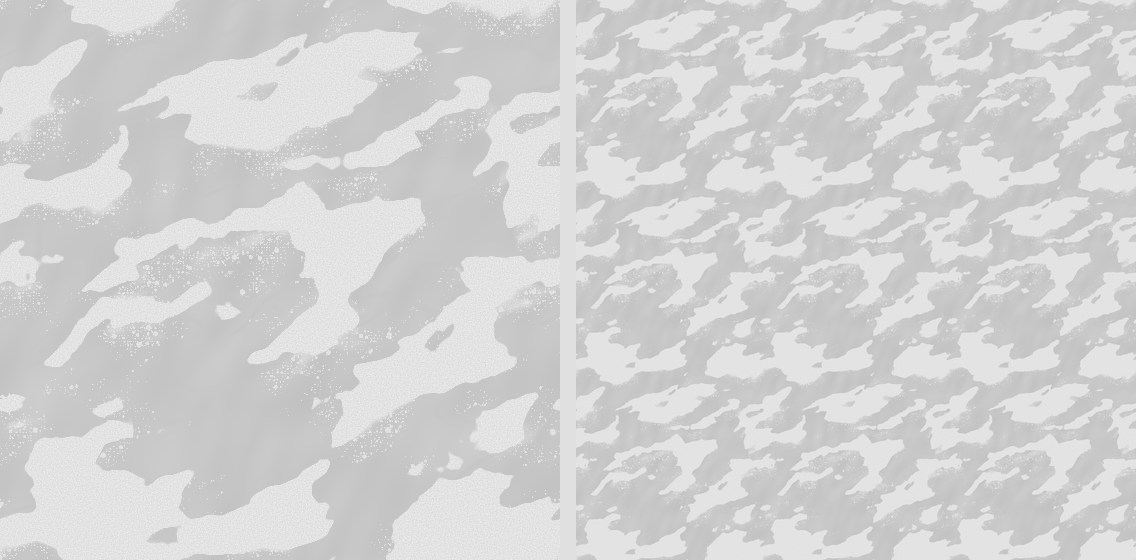
Left, the tile; right, the same tile 3 across and 3 down.
This pattern is drawn by a WebGL 2 fragment shader. Its source:

```glsl
#version 300 es
precision highp float;
precision highp int;

uniform vec2 u_resolution;
out vec4 fragColor;

const vec3 LIGHT = vec3(0.89);
const vec3 DARK = vec3(0.78);

// Integer hash of a wrapped, non-negative cell, giving two values in 0..1
vec2 hash2(ivec2 cell) {
    uvec2 v = uvec2(cell) * 1664525u + 1013904223u;
    for (int i = 0; i < 2; i++) {
        v.x += v.y * 1664525u;
        v.y += v.x * 1664525u;
        v ^= v >> 16u;
    }
    return vec2(v & 0xffffu) / 65535.0;
}

// Dot product with the random gradient of one corner; corners that are
// a whole tile apart get the same wrapped id
float corner(ivec2 c, vec2 offset, ivec2 a, ivec2 b) {
    int period = a.x * b.y - a.y * b.x;
    ivec2 id = ivec2(b.y * c.x - a.y * c.y, a.x * c.y - b.x * c.x);
    id = (id + 8 * period) % period;
    float angle = 6.28319 * hash2(id).x;
    return dot(offset, vec2(cos(angle), sin(angle)));
}

// Tiling gradient noise on a skewed lattice with whole-number axes a and b
float noise(vec2 p, ivec2 a, ivec2 b) {
    vec2 q = vec2(dot(vec2(a), p), dot(vec2(b), p));
    vec2 base = floor(q), f = q - base;
    ivec2 c = ivec2(base), e = ivec2(1, 0);
    vec2 u = f * f * f * (f * (f * 6.0 - 15.0) + 10.0);
    return mix(
        mix(corner(c, f, a, b), corner(c + e.xy, f - vec2(1, 0), a, b), u.x),
        mix(corner(c + e.yx, f - vec2(0, 1), a, b),
            corner(c + e.xx, f - vec2(1, 1), a, b), u.x), u.y);
}

// Isotropic noise on a turned square lattice
float noise(vec2 p, int x, int y) {
    return noise(p, ivec2(x, y), ivec2(-y, x));
}

// Slanted patches: positive inside the light areas
float patches(vec2 p) {
    ivec2 along = ivec2(3, 1), across = ivec2(-3, 7);
    p += 0.035 * vec2(noise(p + 0.13, 5, 1), noise(p + 0.37, 6, 2));
    p += 0.008 * vec2(noise(p + 0.19, 20, 9), noise(p + 0.47, 23, 11));
    return noise(p, along, across)
        + 0.7 * noise(p + 0.31, 2 * along, 2 * across)
        + 0.34 * noise(p + 0.73, 4 * along, 4 * across)
        + 0.07 * noise(p + 0.57, 35, 16)
        + 0.035 * noise(p + 0.91, 70, 33)
        - 0.075;
}

// Round droplets of several sizes, more of them where density is high
float droplets(vec2 p, float density) {
    float cover = 0.0;
    for (int i = 0; i < 4; i++) {
        int count = 65 + 48 * i;
        vec2 q = p * float(count) + 0.4 + 0.17 * float(i);
        ivec2 cell = ivec2(floor(q)) % count;
        vec2 pick = hash2(cell + 500 * (i + 1));
        float chance = density * (0.3 + 0.17 * float(i));
        float radius = 0.38 * mix(0.5, 1.0, pick.y)
            * smoothstep(0.0, 0.1, chance - pick.x);
        vec2 center = mix(vec2(radius), vec2(1.0 - radius), hash2(cell));
        float dist = length(fract(q) - center);
        float soft = 0.001 * float(count);
        cover = max(cover, 1.0 - smoothstep(radius - soft, radius, dist));
    }
    return cover;
}

// Faint steep streaks and thin creases of the dark ground
float groundShade(vec2 p) {
    vec2 bent = p + 0.04 * vec2(noise(p + 0.21, 4, 1), noise(p + 0.66, 5, 2));
    float streak = noise(bent, ivec2(3, 4), ivec2(-18, 8));
    float fold = noise(bent + 0.43, ivec2(6, 2), ivec2(-6, 13));
    float crease = 1.0 - smoothstep(0.0, 0.08, abs(fold));
    return 0.028 * streak + 0.02 * fold - 0.01 * crease * smoothstep(0.0, 0.3, streak);
}

void main() {
    vec2 p = gl_FragCoord.xy / u_resolution;
    float field = patches(p);

    // Spray drifts from parts of the lower patch edges
    float rise = patches(p + vec2(-0.018, 0.04)) - field;
    float spray = smoothstep(0.0, 0.22, rise) * smoothstep(-0.15, 0.15, noise(p + 0.82, 6, 2));
    float mist = spray * pow(smoothstep(-0.22, 0.02, field), 2.0);
    float scatter = smoothstep(0.0, 0.3, noise(p + 0.53, 8, 3));
    float density = 0.95 * spray * smoothstep(-0.6, -0.08, field)
        + 0.4 * scatter * smoothstep(-0.28, 0.0, field);

    float cover = smoothstep(-0.012, 0.012, field);
    cover = max(cover, max(0.85 * mist, 0.95 * droplets(p, density)));

    // Fine grain on the light areas
    float grain = 0.05 * noise(p + 0.07, 370, 160) + 0.04 * noise(p + 0.29, 170, 310);
    vec3 color = mix(DARK + groundShade(p), LIGHT + grain, cover);
    fragColor = vec4(color, 1.0);
}
```
